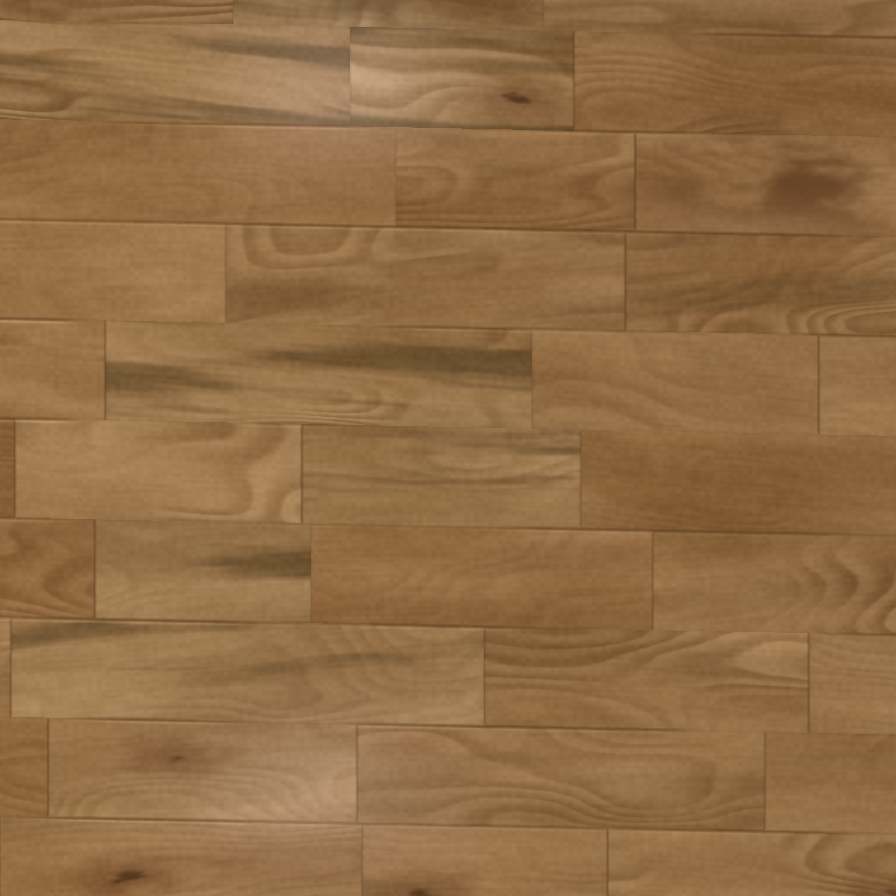
Give the GLSL for this texture, as a WebGL 2 fragment shader.

```glsl
#version 300 es
precision highp float;
// Oak strip floor: nine slightly tilted rows of staggered planks with varied grain, knots and dark streaks.

uniform vec2 u_resolution;
out vec4 fragColor;

const float ROWS = 9.0;
const float PLANK_LENGTH = 0.39;

float hash(vec2 p) {
  vec3 q = fract(p.xyx * vec3(0.1031, 0.1030, 0.0973));
  q += dot(q, q.yzx + 33.33);
  return fract((q.x + q.y) * q.z);
}

float noise(vec2 p) {
  vec2 i = floor(p), f = fract(p);
  f = f * f * f * (f * (f * 6.0 - 15.0) + 10.0);
  return mix(mix(hash(i), hash(i + vec2(1, 0)), f.x),
             mix(hash(i + vec2(0, 1)), hash(i + vec2(1, 1)), f.x), f.y);
}

float fbm(vec2 p, int octaves) {
  float sum = 0.0, amp = 0.5, total = 0.0;
  for (int i = 0; i < octaves; i++) {
    sum += amp * noise(p);
    total += amp;
    amp *= 0.5;
    p = p * 2.03 + vec2(17.3, 9.1);
  }
  return sum / total;
}

// Position of the k-th end joint in a row, in plank lengths.
float joint(float k, float row) {
  return k + 0.5 * (hash(vec2(k + 31.0, row + 57.0)) - 0.5);
}

// Soft elliptical spot of light or stain.
float spot(vec2 p, vec2 center, vec2 size) {
  vec2 d = (p - center) / size;
  return exp(-dot(d, d));
}

void main() {
  vec2 p = gl_FragCoord.xy / u_resolution;

  // Rows run down the canvas and dip a little to the right.
  float v = (1.0 - p.y - 0.02 * p.x - 0.022) * ROWS;
  float row = floor(v), across = fract(v);

  // Staggered planks of uneven length.
  float s = p.x / PLANK_LENGTH + 3.0 * hash(vec2(row + 20.0, 4.0));
  float k = floor(s);
  if (s < joint(k, row)) k -= 1.0;
  else if (s >= joint(k + 1.0, row)) k += 1.0;
  float start = joint(k, row), end = joint(k + 1.0, row);
  vec2 id = vec2(k + 11.0, row + 43.0);
  float tone = hash(id), figure = hash(id + 71.0);
  float mineral = hash(id + 137.0), lean = hash(id + 211.0) - 0.5;

  // Wood coordinates: every plank is cut from its own place.
  vec2 w = vec2((s - start) * PLANK_LENGTH, across / ROWS);
  w.y += lean * 0.22 * w.x;
  vec2 seed = vec2(tone, figure) * 90.0;

  // Plank colour, from brown through honey to pale, some straw.
  vec3 wood = mix(vec3(0.565, 0.41, 0.25), vec3(0.615, 0.468, 0.305), tone);
  wood = mix(wood, vec3(0.60, 0.48, 0.32), 0.55 * smoothstep(0.7, 0.95, mineral));
  wood += vec3(0.15, 0.15, 0.14) * (fbm(w * vec2(4.0, 17.0) + seed, 3) - 0.5);

  // Growth rings: contours of a stretched field, sharp on one side.
  float field = fbm(w * vec2(3.6, 12.0) + seed.yx, 2) * 10.0 + w.y * 18.0;
  float t = fract(field);
  float ring = smoothstep(0.1, 0.75, t) * (1.0 - smoothstep(0.8, 1.0, t));
  float patchy = smoothstep(0.35, 0.65, fbm(w * vec2(4.0, 12.0) + seed + 40.0, 2));
  float ringDepth = mix(0.12, 0.75, figure * figure) * (0.15 + 0.85 * patchy);
  wood = mix(wood, wood * vec3(0.79, 0.74, 0.65), ring * ringDepth);
  wood += vec3(0.045, 0.05, 0.05) * (1.0 - ring) * ringDepth;

  // Long smoky streaks, wide and dark in some planks.
  float streak = smoothstep(0.5, 0.74, fbm(w * vec2(2.4, 26.0) + seed + 13.0, 4));
  streak *= 0.16 + 0.84 * smoothstep(0.6, 0.88, mineral);
  wood = mix(wood, vec3(0.36, 0.265, 0.145), streak * 0.75);

  // An occasional knot in a ruddy stain, drawn out along the grain.
  vec2 knotAt = vec2(mix(0.2, 0.8, figure) * (end - start) * PLANK_LENGTH,
                     mix(0.2, 0.8, mineral) / ROWS + lean * 0.06);
  vec2 toKnot = (w - knotAt) / vec2(0.032, 0.014);
  float knotDist = length(toKnot) + 1.8 * (fbm(w * vec2(25.0, 70.0) + seed, 3) - 0.5);
  float hasKnot = step(0.74, hash(id + 307.0));
  wood = mix(wood, vec3(0.44, 0.29, 0.16), hasKnot * 0.65 * (1.0 - smoothstep(0.2, 2.6, knotDist)));
  wood = mix(wood, vec3(0.27, 0.17, 0.09), hasKnot * 0.7 * (1.0 - smoothstep(-0.2, 0.5, knotDist)));

  // Fine fibres and a faint mottling.
  wood += 0.022 * (noise(w * vec2(28.0, 300.0) + seed) - 0.5);
  wood += 0.030 * (noise(p * 190.0) - 0.5);

  // Soft faint seams that come and go, with a worn light edge below.
  float rowGap = min(across, 1.0 - across) / ROWS;
  float endGap = min(s - start, end - s) * PLANK_LENGTH;
  float wear = smoothstep(0.35, 0.75, noise(vec2(p.x * 6.0, floor(v + 0.5) * 5.3)));
  float endWear = hash(vec2(floor(s + 0.5) + 5.0, row + 9.0));
  float rowSeam = (1.0 - smoothstep(0.0, 0.0032, rowGap)) * mix(0.06, 0.5, wear);
  float endSeam = (1.0 - smoothstep(0.0, 0.0028, endGap)) * mix(0.12, 0.5, endWear);
  wood = mix(wood, vec3(0.34, 0.23, 0.12), max(rowSeam, endSeam));
  float edge = across / ROWS;
  float lip = smoothstep(0.001, 0.003, edge) * (1.0 - smoothstep(0.003, 0.006, edge));
  wood += vec3(0.09, 0.085, 0.07) * lip * wear * (1.0 - p.x);

  // Lamp sheen, a ruddy stain, and light falling off to the edges.
  wood += vec3(0.11, 0.12, 0.15) * spot(p, vec2(0.38, 0.90), vec2(0.13, 0.08));
  wood += vec3(0.07, 0.08, 0.11) * spot(p, vec2(0.35, 0.11), vec2(0.14, 0.09));
  float stain = spot(p, vec2(0.90, 0.80), vec2(0.17, 0.055));
  stain *= smoothstep(0.3, 0.7, fbm(p * vec2(11.0, 28.0), 4));
  wood = mix(wood, vec3(0.36, 0.22, 0.12), 0.75 * stain);
  wood *= 1.03 - 0.05 * p.x - 0.08 * smoothstep(0.92, 1.0, p.y);

  fragColor = vec4(clamp(wood, 0.0, 1.0), 1.0);
}
```
